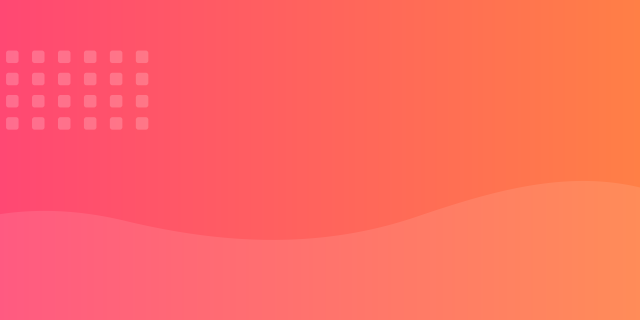
This background is drawn by a Shadertoy shader. Its source:

```glsl
const vec3 PINK = vec3(1.0, 0.282, 0.451);
const vec3 ORANGE = vec3(1.0, 0.498, 0.275);
const float CANVAS_WIDTH = 2.0;   // in canvas heights

// Wave knots: x, height, slope
const vec3 WAVE_START = vec3(0.0, 0.3307, 0.15);
const vec3 WAVE_FALL = vec3(0.3906, 0.3099, -0.24);
const vec3 WAVE_RISE = vec3(1.3021, 0.3229, 0.34);
const vec3 WAVE_END = vec3(2.0, 0.4141, -0.24);
const float WAVE_ALPHA = 0.1;

const vec2 GRID_ORIGIN = vec2(0.0385, 0.8225);  // centre of top left tile
const vec2 GRID_STEP = vec2(0.0811, 0.0694);
const vec2 GRID_LAST = vec2(5.0, 3.0);          // last column and row
const float TILE_HALF = 0.0195;
const float TILE_RADIUS = 0.008;
const float TILE_ALPHA = 0.2;

// Cubic Hermite curve between two knots
float hermite(vec3 a, vec3 b, float x) {
    float span = b.x - a.x;
    float t = (x - a.x) / span;
    float s = 1.0 - t;
    return mix(a.y, b.y, t * t * (3.0 - 2.0 * t))
         + span * t * s * (a.z * s - b.z * t);
}

float waveHeight(float x) {
    if (x < WAVE_FALL.x) return hermite(WAVE_START, WAVE_FALL, x);
    if (x < WAVE_RISE.x) return hermite(WAVE_FALL, WAVE_RISE, x);
    return hermite(WAVE_RISE, WAVE_END, x);
}

float roundedSquare(vec2 p, float halfSize, float radius) {
    vec2 q = abs(p) - halfSize + radius;
    return length(max(q, 0.0)) + min(max(q.x, q.y), 0.0) - radius;
}

// Distance to the nearest tile of the bounded grid
float tileGrid(vec2 p) {
    vec2 offset = vec2(p.x - GRID_ORIGIN.x, GRID_ORIGIN.y - p.y);
    vec2 cell = clamp(round(offset / GRID_STEP), vec2(0.0), GRID_LAST);
    return roundedSquare(offset - cell * GRID_STEP, TILE_HALF, TILE_RADIUS);
}

float coverage(float dist, float pixel) {
    return clamp(0.5 - dist / pixel, 0.0, 1.0);
}

void mainImage(out vec4 fragColor, in vec2 fragCoord) {
    float pixel = 1.0 / iResolution.y;
    vec2 p = vec2(fragCoord.x / iResolution.x * CANVAS_WIDTH, fragCoord.y * pixel);

    // Horizontal gradient
    vec3 color = mix(PINK, ORANGE, p.x / CANVAS_WIDTH);

    // Translucent white overlays
    float wave = coverage(p.y - waveHeight(p.x), pixel);
    float tiles = coverage(tileGrid(p), pixel);
    color = mix(color, vec3(1.0), WAVE_ALPHA * wave);
    color = mix(color, vec3(1.0), TILE_ALPHA * tiles);

    fragColor = vec4(color, 1.0);
}
```
